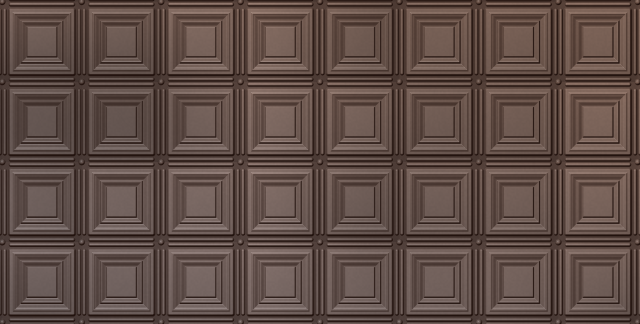
A Shadertoy shader for this pattern:

```glsl
// Pressed brown metal ceiling sheet: an 8 by 4 grid of panels with two broad mitred
// slopes round a plateau, split by double beaded rails with studs at the crossings.
// A height field is lit by its slope, darkened in grooves and supersampled.

#define GRID vec2(8.0, 4.0)
#define MARGIN vec2(0.0035, 0.0055)
#define PANEL_HALF 0.418
#define FRAME_OUTER 0.350
#define FRAME_INNER 0.195
#define FRAME_STEPS 2.0
#define RELIEF 0.042
#define RAIL_OFFSET 0.032
#define RAIL_RADIUS 0.025
#define LIGHT vec3(-0.30, 0.55, 1.0)
#define FACE_COLOR vec3(0.395, 0.327, 0.302)
#define SHADE_COLOR vec3(0.130, 0.070, 0.052)

float hash(vec2 p) {
    vec3 q = fract(p.xyx * 0.1031);
    q += dot(q, q.yzx + 33.33);
    return fract((q.x + q.y) * q.z);
}

float noise(vec2 p) {
    vec2 i = floor(p), f = fract(p);
    f = f * f * (3.0 - 2.0 * f);
    return mix(mix(hash(i), hash(i + vec2(1, 0)), f.x),
               mix(hash(i + vec2(0, 1)), hash(i + vec2(1, 1)), f.x), f.y);
}

// Rounded ridge: full height on the axis, zero at the radius
float bead(float distanceToAxis, float radius) {
    float t = clamp(distanceToAxis / radius, 0.0, 1.0);
    return 1.0 - t * t * t;
}

// Double bead along the x axis, stopping short of the crossing at the origin
float rail(vec2 fromNode) {
    vec2 toAxis = vec2(max(0.108 - fromNode.x, 0.0), fromNode.y - RAIL_OFFSET);
    return bead(length(toAxis), RAIL_RADIUS);
}

float height(vec2 u) {
    vec2 a = abs(fract(u) - 0.5);
    vec2 fromNode = 0.5 - a;

    // Raised panel with softly rounded corners
    float box = length(max(a - PANEL_HALF + 0.025, 0.0)) - 0.025;
    float panel = 1.0 - smoothstep(-0.016, 0.012, box);

    // Mitred slopes rise outward; all but the last end in a steep drop
    float d = max(a.x, a.y);
    float s = (d - FRAME_INNER) / (FRAME_OUTER - FRAME_INNER) * FRAME_STEPS;
    float t = fract(s);
    float drop = smoothstep(0.76, 1.0, t) * step(s, FRAME_STEPS - 1.0);
    float ridge = smoothstep(0.0, 0.76, t) * (1.0 - drop);
    float band = smoothstep(FRAME_INNER - 0.018, FRAME_INNER, d) * step(d, FRAME_OUTER);
    float rim = 1.0 - smoothstep(0.0, 0.022, abs(d - FRAME_OUTER));
    float relief = panel - 0.65 * band * (1.0 - ridge) + 0.25 * rim;

    // Rails and studs
    relief = max(relief, 0.75 * max(rail(fromNode), rail(fromNode.yx)));
    relief = max(relief, 0.85 * bead(length(fromNode), 0.040));
    return RELIEF * relief;
}

vec3 shadeSheet(vec2 uv) {
    vec2 u = (uv - MARGIN) / (1.0 - 2.0 * MARGIN) * GRID;
    vec2 cell = floor(u);
    vec2 p = fract(u) - 0.5;
    vec2 e = vec2(0.004, 0.0);
    float h = height(u);
    vec2 slope = vec2(height(u + e.xy) - height(u - e.xy),
                      height(u + e.yx) - height(u - e.yx)) / (2.0 * e.x);
    vec3 n = normalize(vec3(-slope, 1.0));

    // Lamp drifts a little from column to column
    vec3 l = normalize(LIGHT + vec3(0.25 * (0.5 - uv.x), 0.0, 0.0));
    float lit = max(dot(n, l), 0.0) / l.z;
    float groove = mix(0.56, 1.0, smoothstep(0.0, 0.5 * RELIEF, h));

    // Brown above, greyer below, slight change per panel
    float warmth = smoothstep(0.1, 1.7, 0.7 * uv.x + uv.y);
    vec3 face = FACE_COLOR * mix(vec3(1.0, 1.03, 1.07), vec3(1.05, 0.99, 0.93), warmth);
    face *= 0.97 + 0.06 * hash(cell + 7.0);
    face *= 0.90 + 0.20 * noise(uv * vec2(5.0, 3.0) + 3.0);
    face *= mix(0.93, 1.03, smoothstep(0.0, 0.4, uv.x));

    // Sheen across each panel and fine paint grain
    face *= 1.0 + 0.14 * (p.y - 0.6 * p.x);
    face *= 0.98 + 0.04 * noise(u * 50.0);

    vec3 color = mix(SHADE_COLOR, face, min(lit, 1.25) * groove);
    float glint = pow(max(dot(n, normalize(l + vec3(0, 0, 1))), 0.0), 45.0);
    return color + vec3(0.225, 0.235, 0.245) * glint * groove;
}

void mainImage(out vec4 fragColor, in vec2 fragCoord) {
    vec3 sum = vec3(0.0);
    for (int j = 0; j < 3; j++)
        for (int i = 0; i < 3; i++) {
            vec2 offset = (vec2(i, j) - 1.0) / 3.0;
            sum += shadeSheet((fragCoord + offset) / iResolution.xy);
        }
    fragColor = vec4(sum / 9.0, 1.0);
}
```
